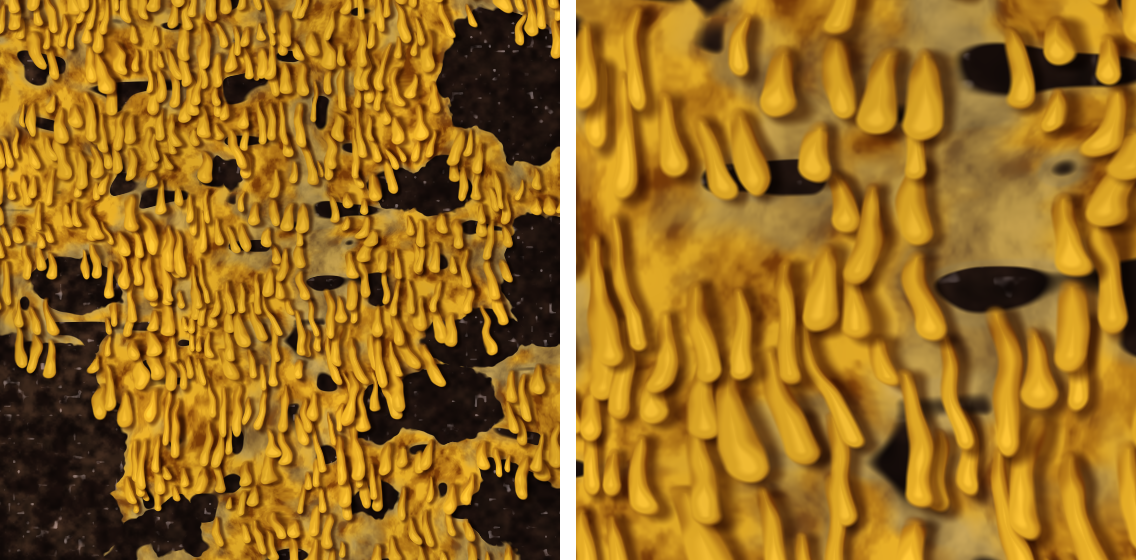
Left: the whole. Right: its middle third, enlarged.
Reproduce this texture procedurally as a three.js fragment shader.

```glsl
// Yellow toothed fungus crust hanging in ragged rows over wet dark bark.
varying vec2 vUv;

const vec3 GOLD = vec3(0.89, 0.67, 0.15);
const vec3 OCHRE = vec3(0.71, 0.47, 0.09);
const vec3 RUST = vec3(0.47, 0.23, 0.03);
const vec3 PALE = vec3(0.62, 0.52, 0.31);
const vec3 BARK_DARK = vec3(0.08, 0.045, 0.035);
const vec3 BARK_BROWN = vec3(0.28, 0.19, 0.13);
const vec2 TOOTH_CELL = vec2(0.025, 0.052);

float hash(vec2 p) {
  return fract(sin(dot(p, vec2(127.1, 311.7))) * 43758.55);
}

float noise(vec2 p) {
  vec2 i = floor(p), f = fract(p);
  f = f * f * (3.0 - 2.0 * f);
  return mix(mix(hash(i), hash(i + vec2(1.0, 0.0)), f.x),
             mix(hash(i + vec2(0.0, 1.0)), hash(i + vec2(1.0)), f.x), f.y);
}

float fbm(vec2 p) {
  float sum = 0.0, amp = 0.533;
  for (int i = 0; i < 4; i++) {
    sum += amp * noise(p);
    p = p * 2.03 + 17.3;
    amp *= 0.5;
  }
  return sum;
}

// Approximate signed distance to an ellipse.
float gap(vec2 p, vec2 center, vec2 radius) {
  return (length((p - center) / radius) - 1.0) * min(radius.x, radius.y);
}

// Positive on the fungus, negative on bare bark.
float cover(vec2 p) {
  float d = gap(p, vec2(0.95, 0.85), vec2(0.16, 0.13));
  d = min(d, gap(p, vec2(1.0, 0.51), vec2(0.09, 0.13)));
  d = min(d, gap(p, vec2(0.05, 0.17), vec2(0.16, 0.23)));
  d = min(d, gap(p, vec2(0.78, 0.27), vec2(0.115, 0.07)));
  d = min(d, gap(p, vec2(0.84, 0.39), vec2(0.08, 0.04)));
  d = min(d, gap(p, vec2(0.77, 0.66), vec2(0.09, 0.045)));
  d = min(d, gap(p, vec2(0.135, 0.49), vec2(0.07, 0.05)));
  d = min(d, gap(p, vec2(0.375, 0.68), vec2(0.055, 0.026)));
  d = min(d, gap(p, vec2(0.96, 0.09), vec2(0.09, 0.08)));
  d = min(d, gap(p, vec2(0.31, 0.07), vec2(0.08, 0.06)));
  d = min(d, gap(p, vec2(0.67, 0.09), vec2(0.04, 0.03)));
  d += (fbm(p * 15.0) - 0.5) * 0.09;
  float pits = (0.84 - noise(p * vec2(19.0, 27.0) + 5.0)) * 0.1;
  return min(d, pits);
}

vec3 bark(vec2 p) {
  float grain = fbm(p * 38.0);
  float dry = 0.25 + 0.4 * smoothstep(0.5, 0.1, p.x);
  vec3 color = mix(BARK_DARK, BARK_BROWN, dry * smoothstep(0.3, 0.75, grain));
  float glint = smoothstep(0.76, 0.98, noise(p * 120.0)) * smoothstep(0.4, 0.7, grain);
  return color * (0.65 + 0.7 * noise(p * 85.0)) + glint * vec3(0.36, 0.34, 0.35);
}

vec3 crust(vec2 p, float depth) {
  float lumps = fbm(p * vec2(48.0, 36.0));
  vec3 color = mix(RUST, OCHRE, smoothstep(0.22, 0.45, lumps));
  color = mix(color, GOLD, smoothstep(0.42, 0.68, lumps));
  float mould = smoothstep(0.5, 0.72, fbm(p * 13.0 + 40.0));
  float rim = smoothstep(0.018, 0.0, depth) * noise(p * 30.0);
  return mix(color, PALE * (0.65 + 0.7 * lumps), clamp(0.7 * mould + 0.8 * rim, 0.0, 0.85));
}

// Signed distance to a hanging tooth; along runs from root (0) to tip (1).
float tooth(vec2 q, float len, float width, out float along) {
  along = clamp(-q.y / len, 0.0, 1.0);
  return length(q + vec2(0.0, along * len)) - width * mix(0.7, 1.1, along);
}

vec3 addTooth(vec3 color, vec2 p, vec2 id) {
  vec2 jitter = vec2(hash(id), hash(id + 31.7)) - 0.5;
  vec2 root = (id + 0.5 + jitter * vec2(0.6, 0.8)) * TOOTH_CELL;
  float patchy = noise(root * 9.0 + 3.0);
  if (hash(id + 9.1) > mix(0.45, 1.05, patchy) || cover(root) < 0.0) return color;

  float len = mix(0.02, 0.075, hash(id + 4.3)) * mix(0.6, 1.15, patchy);
  float width = mix(0.0055, 0.0105, hash(id + 7.9));
  vec2 q = p - root;
  q.x += q.y * (hash(id + 2.6) - 0.35) * 0.3;
  float along, shadowAlong;
  float shadow = tooth(q - vec2(0.006, -0.003), len, width, shadowAlong);
  color *= mix(vec3(1.0), vec3(0.56, 0.44, 0.32), smoothstep(0.005, -0.003, shadow));

  float d = tooth(q, len, width, along);
  float bulge = clamp(-d / width, 0.0, 1.0);
  float light = bulge * 0.75 + along * 0.45 - q.x / width * 0.16;
  light += (noise(p * 75.0) - 0.5) * 0.4;
  vec3 flesh = mix(RUST, OCHRE, smoothstep(-0.1, 0.3, light));
  flesh = mix(flesh, GOLD, smoothstep(0.25, 0.75, light));
  flesh += vec3(0.09, 0.09, 0.06) * smoothstep(0.85, 1.2, light);
  float edge = smoothstep(0.0015, -0.0015, d);
  return mix(color, flesh, edge * smoothstep(-0.1, 0.25, along + bulge * 0.3));
}

void main() {
  // Bend the rows and wobble the teeth.
  vec2 p = vUv;
  p += (vec2(noise(vUv * 13.0), noise(vUv * 6.0 + 20.0)) - 0.5) * vec2(0.025, 0.05);
  p.x += (noise(vUv * 42.0) - 0.5) * 0.009;

  float depth = cover(p);
  vec3 color = mix(bark(vUv), crust(p, depth), smoothstep(-0.002, 0.003, depth));

  // Upper teeth overlap the rows below.
  vec2 cell = floor(p / TOOTH_CELL);
  for (int row = -1; row <= 2; row++) {
    for (int column = -1; column <= 1; column++) {
      color = addTooth(color, p, cell + vec2(float(column), float(row)));
    }
  }
  color *= 0.9 + 0.2 * fbm(vUv * 7.0);
  gl_FragColor = vec4(color, 1.0);
}
```
